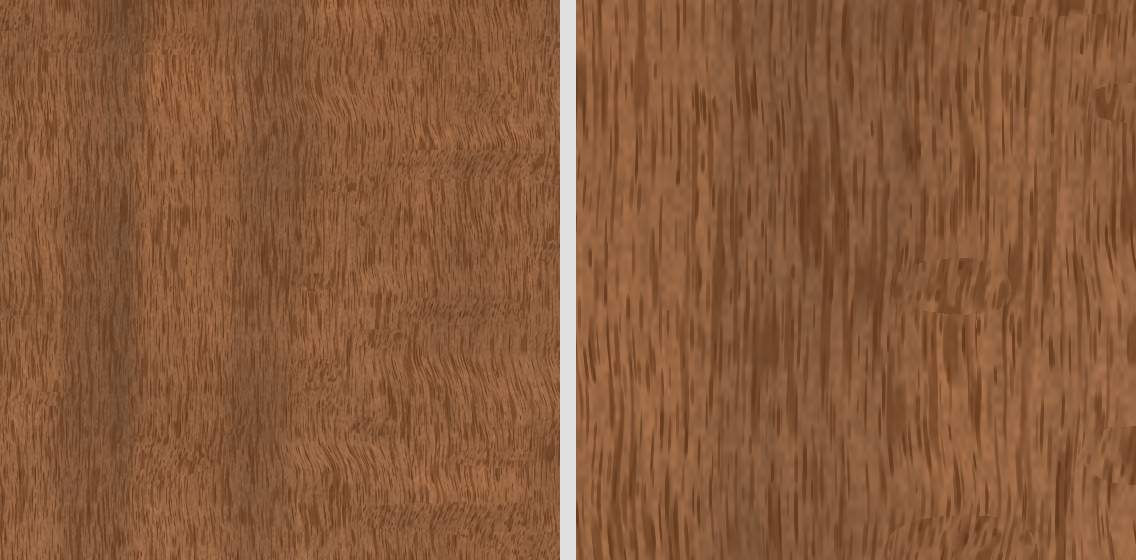
Left, the full canvas; right, a detail of the centre.
Give the GLSL for this texture, as a WebGL 2 fragment shader.

```glsl
#version 300 es
precision highp float;

#define PORE_COLUMNS 188.0
#define LONG_PORE_ROWS 17.0
#define SHORT_PORE_ROWS 58.0
#define PORE_DEPTH 0.86
#define STREAK_DEPTH 0.52
#define FIBRE_CONTRAST 0.27
#define FIGURE_AMPLITUDE 0.038
#define FIGURE_SHADE 0.15
#define WOOD_COLOR vec3(0.584, 0.402, 0.272)
#define HEART_COLOR vec3(0.492, 0.340, 0.232)
#define PORE_COLOR vec3(0.372, 0.206, 0.094)

uniform vec2 u_resolution;
out vec4 fragColor;

float hash(vec2 p) {
    return fract(sin(dot(p, vec2(127.1, 311.7))) * 43758.5);
}

float noise(vec2 p) {
    vec2 cell = floor(p);
    vec2 f = fract(p);
    f = f * f * (3.0 - 2.0 * f);
    float low = mix(hash(cell), hash(cell + vec2(1, 0)), f.x);
    float high = mix(hash(cell + vec2(0, 1)), hash(cell + vec2(1, 1)), f.x);
    return mix(low, high, f.y);
}

// Sideways drift of the fibres, strongest in the right half
float fibreShift(vec2 p) {
    float strength = mix(0.42, 1.0, smoothstep(0.46, 0.62, p.x));
    float wave = noise(p * vec2(3.5, 8.0) + 3.0) - 0.5;
    wave += 0.42 * (noise(p * vec2(9.0, 19.0) + 17.0) - 0.5);
    return FIGURE_AMPLITUDE * strength * wave;
}

// Tapered dashes, one per cell of a grid with staggered columns
float pores(vec2 p, float columns, float rows, float density, float seed, float pixel) {
    vec2 q = p * vec2(columns, rows);
    float column = floor(q.x);
    q.y += 17.0 * hash(vec2(column, seed));
    vec2 id = vec2(column, floor(q.y)) + seed;
    vec2 f = fract(q);
    float center = mix(0.38, 0.62, hash(id + 1.3));
    float halfLength = mix(0.20, 0.49, hash(id + 2.7));
    float halfWidth = mix(0.10, 0.26, hash(id + 4.1));
    float along = abs(f.y - 0.5) / halfLength;
    float taper = 1.0 - smoothstep(0.3, 1.0, along);
    float edge = 0.55 * pixel * columns;
    float distanceToPore = abs(f.x - center) - halfWidth * sqrt(taper);
    float dash = 1.0 - smoothstep(-edge, edge, distanceToPore);
    float present = step(hash(id + 6.9), density);
    return dash * taper * present * mix(0.4, 1.0, hash(id + 8.3));
}

float band(float x, float center, float width) {
    float d = (x - center) / width;
    return exp(-d * d * d * d);
}

void main() {
    float pixel = 1.0 / min(u_resolution.x, u_resolution.y);
    vec2 p = gl_FragCoord.xy * pixel;

    // Warped fibre space and its local slope
    float shift = fibreShift(p);
    float delta = 0.004;
    float slope = (fibreShift(p + vec2(0, delta)) - shift) / delta;
    vec2 grain = vec2(p.x + shift, p.y);
    float curl = smoothstep(0.03, 0.20, -slope);

    // Broad growth bands
    float wobble = 0.035 * (noise(grain * vec2(14.0, 3.0)) - 0.5);
    float x = grain.x + wobble;
    float heart = 0.85 * band(x, 0.165 + 0.045 * p.y, 0.068);
    heart += 0.70 * band(x, 0.45 + 0.07 * p.y, 0.062);
    heart += 0.50 * (noise(grain * vec2(24.0, 1.6) + 31.0) - 0.45);
    heart = clamp(heart, 0.0, 1.0);
    vec3 color = mix(WOOD_COLOR, HEART_COLOR, heart);

    // Warm streaks and cloudy tone
    float warmth = noise(grain * vec2(11.0, 2.2) + 53.0) * (1.0 - heart);
    color *= mix(vec3(1.0), vec3(1.02, 0.98, 0.93), warmth);
    float cloud = noise(p * vec2(5.0, 7.0) + 71.0) - 0.5;
    color *= 1.0 + 0.11 * cloud + FIGURE_SHADE * clamp(slope, -0.4, 0.4);

    // Fine fibres and a crisp speckle
    float fibre = 0.4 * (noise(grain * vec2(270.0, 20.0)) - 0.5);
    fibre += 0.2 * (noise(grain * vec2(110.0, 9.0) + 11.0) - 0.5);
    fibre += 0.6 * (noise(grain * vec2(400.0, 210.0) + 23.0) - 0.5);
    color *= 1.0 + FIBRE_CONTRAST * fibre;

    // Thin dark streaks that thread between the pores
    float longStreak = noise(grain * vec2(310.0, 26.0) + 91.0);
    float shortStreak = noise(grain * vec2(290.0, 75.0) + 37.0);
    float streak = smoothstep(0.54, 0.84, mix(longStreak, shortStreak, step(0.5, curl)));
    color = mix(color, PORE_COLOR, STREAK_DEPTH * streak);

    // Long pores in straight grain, short ones where the grain curls
    float density = 0.58 + 0.14 * heart + 0.4 * (noise(grain * vec2(18.0, 9.0) + 5.0) - 0.5);
    float longPores = pores(grain, PORE_COLUMNS, LONG_PORE_ROWS, density, 3.0, pixel);
    vec2 offsetGrain = grain + vec2(0.37, 0.11);
    float mediumPores = pores(offsetGrain, PORE_COLUMNS * 1.13, LONG_PORE_ROWS * 1.7, density * 0.85, 19.0, pixel);
    float shortPores = pores(grain, PORE_COLUMNS * 0.93, SHORT_PORE_ROWS, density + 0.12, 41.0, pixel);
    float pore = max(mix(longPores, shortPores, curl), mediumPores * mix(0.95, 0.6, curl));
    color = mix(color, PORE_COLOR * mix(1.0, 1.06, heart), PORE_DEPTH * pore);

    fragColor = vec4(color, 1.0);
}
```
